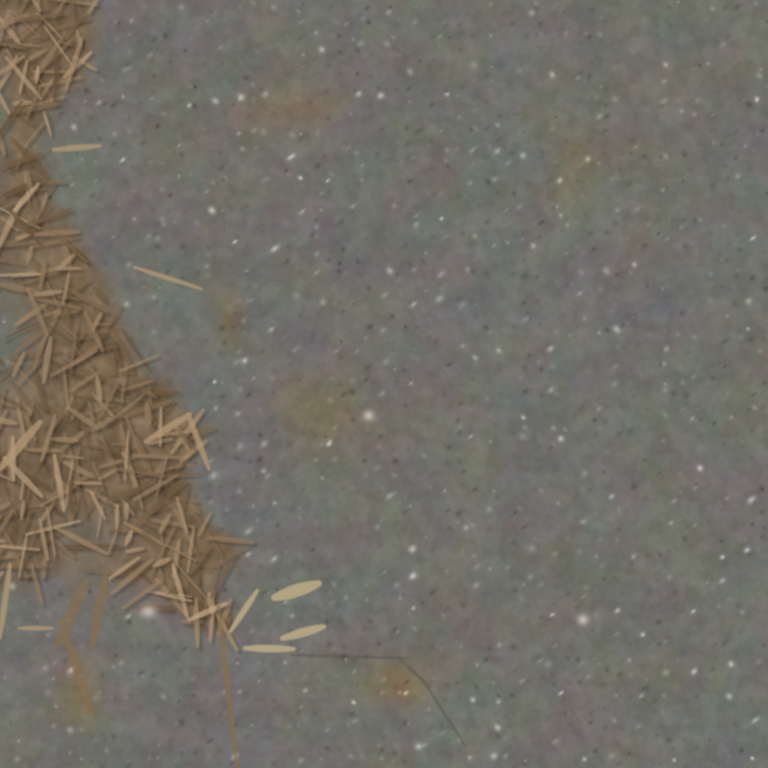
Reproduce this texture procedurally as a WebGL 1 fragment shader.

```glsl
precision highp float;
// Dry straw drifting along the left side of speckled grey asphalt.
uniform vec2 u_resolution;

float hash(vec2 p) {
  vec3 q = fract(vec3(p.xyx) * 0.1031);
  q += dot(q, q.yzx + 33.33);
  return fract((q.x + q.y) * q.z);
}

vec2 hash2(vec2 p) {
  return vec2(hash(p + 17.3), hash(p + 61.7));
}

float noise(vec2 p) {
  vec2 i = floor(p), f = fract(p);
  f = f * f * (3.0 - 2.0 * f);
  return mix(mix(hash(i), hash(i + vec2(1, 0)), f.x),
             mix(hash(i + vec2(0, 1)), hash(i + vec2(1, 1)), f.x), f.y);
}

// Octaves are turned to hide the lattice
float fbm(vec2 p) {
  mat2 turn = mat2(1.6, 1.2, -1.2, 1.6);
  vec2 q = turn * p;
  return 0.5 * noise(q * 0.6) + 0.3 * noise(turn * q * 0.6 + 7.0) + 0.2 * noise(turn * turn * q * 0.6);
}

// Soft elliptical spot
float blob(vec2 p, vec2 center, vec2 radius) {
  vec2 d = (p - center) / radius;
  return exp(-dot(d, d));
}

// Coverage of a tapered stalk from a to b
float stalk(vec2 p, vec2 a, vec2 b, float width, float blur) {
  vec2 ab = b - a;
  float t = clamp(dot(p - a, ab) / dot(ab, ab), 0.0, 1.0);
  float w = width * (0.55 + 1.8 * t * (1.0 - t));
  return 1.0 - smoothstep(w - blur, w + blur, length(p - a - ab * t));
}

// Density of the straw drift; y is measured downward from the top
float drift(vec2 p) {
  float edge = 0.125 - 0.05 * smoothstep(0.0, 0.2, p.y)
    + 0.06 * smoothstep(0.26, 0.36, p.y) + 0.13 * smoothstep(0.38, 0.56, p.y)
    + 0.04 * smoothstep(0.64, 0.72, p.y);
  edge += 0.05 * (noise(p * 21.0) - 0.5);
  float bottom = 0.755 + 0.06 * smoothstep(0.12, 0.28, p.x) + 0.03 * (noise(p * 30.0) - 0.5);
  float body = (1.0 - smoothstep(edge - 0.035, edge + 0.012, p.x))
    * (1.0 - smoothstep(bottom - 0.03, bottom + 0.015, p.y));
  float gap = blob(p, vec2(0.0, 0.43), vec2(0.05, 0.085))
    + 0.8 * blob(p, vec2(0.0, 0.16), vec2(0.018, 0.1))
    + 0.5 * blob(p, vec2(0.12, 0.7), vec2(0.06, 0.04));
  return body * clamp(1.0 - gap, 0.0, 1.0);
}

// Soft irregular grains, at most one per cell, mostly faint
float grit(vec2 p, float cells, float chance, float size) {
  vec2 id = floor(p * cells);
  vec2 center = (id + 0.25 + 0.5 * hash2(id + cells)) / cells;
  float r = size * (0.7 + 0.6 * hash(id + 3.1));
  float strength = hash(id + 8.7);
  vec2 d = p - center;
  d.x += (hash(id + 31.0) - 0.3) * d.y;
  return step(hash(id + cells * 2.0), chance) * (0.25 + 0.75 * strength * strength)
    * blob(d, vec2(0.0), vec2(r));
}

vec3 asphalt(vec2 p) {
  vec3 c = mix(vec3(0.433, 0.435, 0.425), vec3(0.448, 0.438, 0.402), fbm(p * 5.0));
  vec3 tint = vec3(fbm(p * 16.0), fbm(p * 16.0 + 41.0), fbm(p * 16.0 + 83.0)) - 0.5;
  c += 0.06 * tint + 0.09 * (fbm(p * 55.0) - 0.5);
  // Rusty stains
  float stain = blob(p, vec2(0.39, 0.14), vec2(0.06, 0.025))
    + 0.8 * blob(p, vec2(0.75, 0.21), vec2(0.03, 0.05)) + blob(p, vec2(0.42, 0.54), vec2(0.05, 0.06))
    + 1.3 * blob(p, vec2(0.515, 0.895), vec2(0.04, 0.03))
    + blob(p, vec2(0.3, 0.41), vec2(0.015, 0.04)) + 1.3 * blob(p, vec2(0.1, 0.9), vec2(0.03, 0.045));
  c += stain * vec3(0.04, 0.0, -0.055);
  c -= 0.09 * grit(p + 0.013, 58.0, 0.28, 0.0032);
  c += 0.3 * grit(p, 27.0, 0.32, 0.0038);
  return c + 0.12 * grit(p + 0.31, 49.0, 0.25, 0.003);
}

// Scattered overlapping stalks, kept where the drift is dense
vec3 strawLayer(vec3 c, vec2 p, float layer, float blur) {
  float cell = 0.04;
  vec2 shift = layer * vec2(0.37, 0.53);
  vec2 q = p + shift;
  vec2 base = floor(q / cell);
  for (int j = -1; j <= 1; j++) for (int i = -1; i <= 1; i++) {
    vec2 id = base + vec2(float(i), float(j));
    vec2 mid = (id + hash2(id + layer)) * cell;
    vec2 place = mid - shift;
    float keep = step(hash(id + 5.0) * 0.95 + 0.08, drift(place));
    float angle = 1.9 + 2.9 * (hash(id + 9.0) - 0.5);
    vec2 arm = vec2(cos(angle), sin(angle)) * mix(0.008, 0.036, hash(id + 13.0));
    vec2 bend = 0.16 * (hash(id + 33.0) - 0.5) * vec2(-arm.y, arm.x) / length(arm);
    vec2 r = q - bend * dot(q - mid, arm) / length(arm);
    float tone = hash(id + 21.0) * (0.65 + 0.09 * layer);
    tone *= 1.0 - 0.35 * blob(place, vec2(0.13, 0.46), vec2(0.15, 0.13));
    vec3 hue = mix(vec3(0.40, 0.315, 0.225), vec3(0.77, 0.66, 0.53), tone);
    float width = mix(0.0014, 0.0042, hash(id + 27.0));
    c *= 1.0 - 0.17 * keep * stalk(r, mid - arm + 0.004, mid + arm + 0.004, width, blur * 1.6);
    c = mix(c, hue, 0.75 * keep * stalk(r, mid - arm, mid + arm, width, blur));
  }
  return c;
}

void main() {
  vec2 p = gl_FragCoord.xy / u_resolution;
  p.y = 1.0 - p.y;
  float blur = max(0.0024, 0.8 / u_resolution.y);
  vec3 c = asphalt(p);
  vec3 soil = mix(vec3(0.35, 0.27, 0.18), vec3(0.60, 0.50, 0.39), fbm(p * 36.0));
  c = mix(c, soil, 0.85 * drift(p));
  for (int k = 0; k < 5; k++) c = strawLayer(c, p, float(k), blur);

  // Loose brown stems and a thin dark twig
  float stem = stalk(p, vec2(0.285, 0.79), vec2(0.31, 1.01), 0.004, blur)
    + stalk(p, vec2(0.075, 0.84), vec2(0.11, 0.76), 0.007, blur)
    + stalk(p, vec2(0.12, 0.84), vec2(0.138, 0.745), 0.006, blur)
    + stalk(p, vec2(0.08, 0.81), vec2(0.12, 0.93), 0.006, blur);
  c = mix(c, vec3(0.52, 0.43, 0.31), 0.7 * min(stem, 1.0));
  float twig = stalk(p, vec2(0.38, 0.853), vec2(0.53, 0.857), 0.002, blur)
    + stalk(p, vec2(0.52, 0.857), vec2(0.56, 0.895), 0.002, blur)
    + stalk(p, vec2(0.55, 0.885), vec2(0.605, 0.97), 0.002, blur);
  c = mix(c, vec3(0.34, 0.32, 0.29), 0.5 * min(twig, 1.0));

  // Pale stalks and seed husks
  float pale = stalk(p, vec2(0.175, 0.348), vec2(0.262, 0.376), 0.003, blur)
    + stalk(p, vec2(0.07, 0.195), vec2(0.13, 0.19), 0.004, blur)
    + stalk(p, vec2(0.0, 0.61), vec2(0.052, 0.55), 0.006, blur)
    + stalk(p, vec2(0.0, 0.83), vec2(0.013, 0.735), 0.004, blur)
    + stalk(p, vec2(0.025, 0.818), vec2(0.068, 0.818), 0.003, blur)
    + stalk(p, vec2(0.19, 0.575), vec2(0.247, 0.54), 0.005, blur)
    + stalk(p, vec2(0.245, 0.54), vec2(0.272, 0.61), 0.004, blur);
  c = mix(c, vec3(0.69, 0.59, 0.46), 0.8 * min(pale, 1.0));
  float husk = stalk(p, vec2(0.3, 0.822), vec2(0.335, 0.769), 0.004, blur)
    + stalk(p, vec2(0.358, 0.778), vec2(0.414, 0.76), 0.0085, blur)
    + stalk(p, vec2(0.368, 0.831), vec2(0.421, 0.816), 0.006, blur)
    + stalk(p, vec2(0.319, 0.844), vec2(0.382, 0.845), 0.005, blur);
  c = mix(c, vec3(0.74, 0.67, 0.52), 0.85 * min(husk, 1.0));
  float pebble = blob(p, vec2(0.193, 0.796), vec2(0.011, 0.008))
    + blob(p, vec2(0.48, 0.541), vec2(0.007)) + blob(p, vec2(0.759, 0.807), vec2(0.007));
  c = mix(c, vec3(0.78, 0.75, 0.7), 0.9 * min(pebble, 1.0));
  gl_FragColor = vec4(c, 1.0);
}
```
